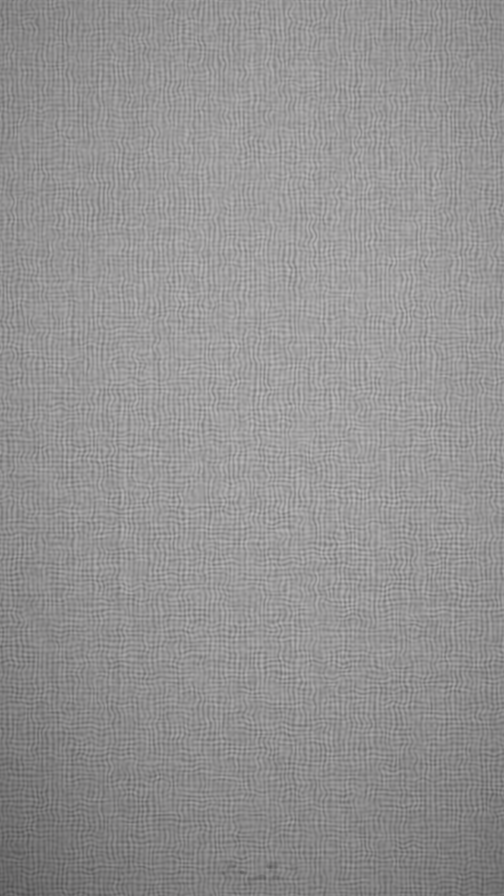
Write a WebGL 2 fragment shader that draws this texture.

```glsl
#version 300 es
precision highp float;
// Embossed woven wallpaper in soft grey light: wobbling warp and weft ridges
// with uneven strength, a fine grain, a broad vignette, one faint vertical
// crease and a few scuffs near the bottom edge. Supersampled for smooth edges.

uniform vec2 u_resolution;
out vec4 outColor;

const float TAU = 6.2831853;
const vec2 THREADS = vec2(100.0, 98.0);       // threads per canvas width
const float WOBBLE = 0.75;                    // thread wander, in threads
const float RELIEF = 0.048;                   // weave contrast
const float GRAIN = 0.07;                     // fine irregular contrast
const float BRIGHT = 0.634;                   // level at the light centre
const vec2 LIGHT_CENTRE = vec2(0.57, 0.63);
const vec2 FALLOFF = vec2(0.20, 0.33);
const float CORNER_FALLOFF = 0.45;
const vec3 TINT = vec3(1.004, 0.997, 0.999);
const float CREASE_X = 0.245;
const vec2 CREASE_SPAN = vec2(0.19, 0.58);
const float CREASE_DEPTH = 0.025;
const vec2 SCUFF_CENTRE = vec2(0.51, 0.028);
const vec2 SCUFF_SIZE = vec2(0.075, 0.012);
const float SCUFF_DEPTH = 0.11;
const int SAMPLES = 3;                        // per axis

float hash(vec2 p) {
    return fract(sin(dot(p, vec2(127.1, 311.7))) * 43758.545);
}

float noise(vec2 p) {
    vec2 cell = floor(p), f = fract(p);
    f = f * f * (3.0 - 2.0 * f);
    float low = mix(hash(cell), hash(cell + vec2(1, 0)), f.x);
    float high = mix(hash(cell + vec2(0, 1)), hash(cell + vec2(1, 1)), f.x);
    return mix(low, high, f.y);
}

// Brightness offset of the cloth; p in threads, height from 0 to 1.
float weave(vec2 p, float height) {
    vec2 wander = vec2(noise(p * vec2(0.45, 0.6)), noise(p * vec2(0.5, 0.4) + 37.0));
    vec2 q = p + WOBBLE * (wander - 0.5);
    float warpPower = 0.25 + 1.1 * noise(p * vec2(0.7, 0.35) + 11.0);
    float weftPower = 0.15 + 1.1 * noise(p * vec2(0.35, 0.7) + 71.0);
    weftPower *= mix(1.0, 0.6, smoothstep(0.3, 0.8, height));
    float ridges = warpPower * cos(TAU * q.x) + weftPower * cos(TAU * q.y);
    ridges -= 0.25 * max(-ridges, 0.0);       // deepen the pits
    float grain = noise(p * 1.6 + 5.0) - 0.5;
    float streak = noise(p * vec2(0.9, 0.06)) + noise(p * vec2(0.05, 0.8) + 19.0) - 1.0;
    return RELIEF * ridges + GRAIN * grain + 0.012 * streak;
}

// Broad room light, darkest in the lower corners.
float roomLight(vec2 uv) {
    vec2 d = uv - LIGHT_CENTRE;
    vec2 d2 = d * d;
    return BRIGHT - dot(FALLOFF, d2) - CORNER_FALLOFF * d2.x * d2.y;
}

// Dark and light flanks of a thin vertical fold.
float crease(vec2 uv) {
    float x = (uv.x - CREASE_X - 0.004 * (noise(vec2(3.0, uv.y * 9.0)) - 0.5)) / 0.006;
    float span = smoothstep(CREASE_SPAN.x, CREASE_SPAN.x + 0.06, uv.y)
               * (1.0 - smoothstep(CREASE_SPAN.y - 0.08, CREASE_SPAN.y, uv.y));
    return CREASE_DEPTH * span * (exp(-x * x) - 0.8 * exp(-(x + 1.7) * (x + 1.7)));
}

float scuffs(vec2 uv) {
    vec2 d = (uv - SCUFF_CENTRE) / SCUFF_SIZE;
    float marks = smoothstep(0.62, 0.85, noise(uv * vec2(75.0, 150.0)));
    return SCUFF_DEPTH * marks * exp(-dot(d, d));
}

float surface(vec2 fragment) {
    vec2 uv = fragment / u_resolution;
    vec2 threads = fragment / u_resolution.x * THREADS;
    float light = roomLight(uv);
    return light + weave(threads, uv.y) * light / BRIGHT + crease(uv) - scuffs(uv);
}

void main() {
    float total = 0.0;
    for (int j = 0; j < SAMPLES; j++) {
        for (int i = 0; i < SAMPLES; i++) {
            vec2 offset = (vec2(i, j) + 0.5) / float(SAMPLES) - 0.5;
            total += surface(gl_FragCoord.xy + offset);
        }
    }
    outColor = vec4(TINT * total / float(SAMPLES * SAMPLES), 1.0);
}
```
